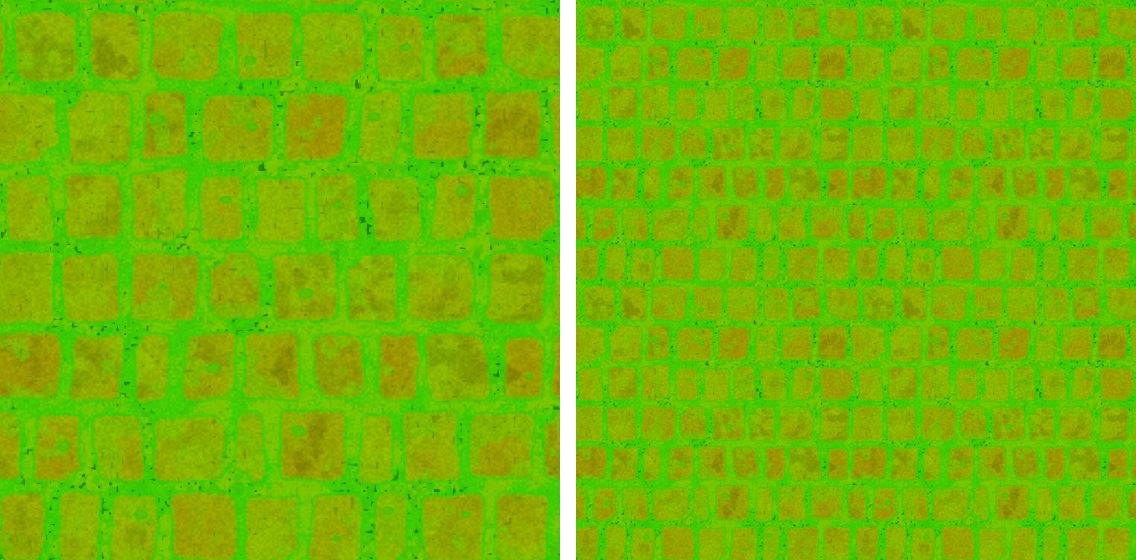
Left, the tile; right, the same tile 2 across and 2 down.
A Shadertoy shader for this texture:

```glsl
vec3 hash3(vec2 p) {
    vec3 q = fract(p.xyx * vec3(.1031, .1030, .0973));
    q += dot(q, q.yxz + 33.33);
    return fract((q.xxy + q.yzz) * q.zyx);
}

// Value noise that wraps after a whole number of cells
float noise(vec2 uv, float cells) {
    vec2 p = uv * cells, i = floor(p), f = fract(p);
    f = f * f * (3. - 2. * f);
    vec2 a = mod(i, cells), b = mod(i + 1., cells);
    float seed = cells * 1.37;
    return mix(mix(hash3(a + seed).x, hash3(vec2(b.x, a.y) + seed).x, f.x),
               mix(hash3(vec2(a.x, b.y) + seed).x, hash3(b + seed).x, f.x), f.y);
}

float fbm(vec2 uv, float cells) {
    float sum = 0., amp = .5;
    for (int k = 0; k < 4; k++) {
        sum += amp * noise(uv, cells);
        cells *= 2.;
        amp *= .5;
    }
    return sum / .9375;
}

// Uneven joint position, in stone widths along a row
float joint(float i, float row, float count) {
    return i + .36 * (hash3(vec2(mod(i, count), row + 41.)).y - .5);
}

float roundBox(vec2 p, vec2 halfSize, float radius) {
    vec2 d = abs(p) - halfSize + radius;
    return length(max(d, 0.)) + min(max(d.x, d.y), 0.) - radius;
}

void mainImage(out vec4 fragColor, in vec2 fragCoord) {
    vec2 uv = fragCoord / iResolution.xy;
    float px = 1. / iResolution.y;

    // Wavy courses
    vec2 p = uv + .016 * (vec2(fbm(uv, 14.), fbm(uv + .37, 13.)) - .5);
    float course = floor((p.y + .013) * 7.), row = mod(course, 7.);
    float count = row == 3. || row > 4. ? 8. : 9.;
    float firstJoint[7] = float[7](-.022, .06, -.006, -.026, -.006, -.017, .012);

    // Stone between two joints
    float u = (p.x - firstJoint[int(row)]) * count, i = floor(u);
    if (u < joint(i, row, count)) i--;
    else if (u >= joint(i + 1., row, count)) i++;
    vec2 id = vec2(mod(i, count), row);
    vec3 r = hash3(id + 7.), s = hash3(id + 73.), t = hash3(id + 151.);
    float left = joint(i, row, count), right = joint(i + 1., row, count);
    vec2 low = vec2(left / count, 0.) + .007 + .008 * r.xy;
    vec2 high = vec2(right / count, 1. / 7.) - .007 - .008 * s.xy;
    vec2 q = vec2(u / count, p.y + .013 - course / 7.) - .5 * (low + high);
    vec2 halfSize = .5 * (high - low);
    q.x += q.y * (t.x - .5) * .14;

    // Rounded outline with ragged edges and chipped corners
    float d = roundBox(q, halfSize, .009 + .014 * r.z);
    vec2 corner = halfSize * sign(t.yz - .5);
    if (s.z > .68) d = max(d, .012 + .018 * t.x - length(q - corner));
    d += .007 * (fbm(uv, 48.) - .5);
    float stone = 1. - smoothstep(-px, px, d);

    // Mortar: mottled moss and clustered grit
    float grain = noise(uv, 256.) - .5, cloud = fbm(uv, 9.);
    float moss = fbm(uv + .21, 22.) + .25 * grain;
    vec3 mortar = mix(vec3(.25, .80, .01), vec3(.47, .77, 0.), smoothstep(.32, .66, moss));
    float cluster = smoothstep(.44, .64, cloud);
    mortar = mix(mortar, vec3(.20, .75, .02), .6 * cluster * smoothstep(.45, .7, noise(uv, 100.)));
    float grit = smoothstep(.76, .92, noise(uv + .13, 150.));
    mortar = mix(mortar, vec3(.10, .46, .03), grit * (.15 + .65 * cluster));

    // Stone face: own tint, stains and worn green patches
    float stain = fbm(uv + .53, 17.), wear = fbm(uv + .71, 20.);
    float tint = clamp(.75 * r.y * r.y + 1.3 * (stain - .42), 0., 1.);
    vec3 face = mix(vec3(.54, .72, 0.), vec3(.61, .59, 0.), tint);
    face *= 1. - .14 * t.z * smoothstep(.45, .7, fbm(uv + .11, 34.));
    float patches = smoothstep(.56, .66, wear + .12 * (s.x - .5));
    float rim = smoothstep(-.012, -.001, d);
    face = mix(face, vec3(.46, .74, 0.), max(.75 * patches, .55 * rim));
    face += vec3(.045, .035, 0.) * (grain + noise(uv + .4, 120.) - .5);
    face = mix(face, vec3(.38, .50, .01), .55 * smoothstep(.87, .97, noise(uv + .29, 110.)));

    // Occasional pit ringed with moss
    vec2 pit = (q - halfSize * (s.yx - .5)) * vec2(1., 1. + .5 * r.x);
    float pitEdge = length(pit) - .004 - .007 * t.y + .004 * (stain - .5);
    if (r.x > .72) {
        face = mix(face, vec3(.40, .73, .01), 1. - smoothstep(-px, px, pitEdge));
        face = mix(face, vec3(.24, .76, .02), .8 * (1. - smoothstep(.001, .004, abs(pitEdge))));
    }

    // Thin mossy line where stone meets mortar
    vec3 color = mix(mortar, face, stone);
    float line = 1. - smoothstep(.0008, .0042, abs(d - .001));
    color = mix(color, vec3(.20, .80, .02), line * (.4 + .45 * noise(uv, 40.)));
    color *= 1. + .06 * grain;
    fragColor = vec4(clamp(color, 0., 1.), 1.);
}
```
